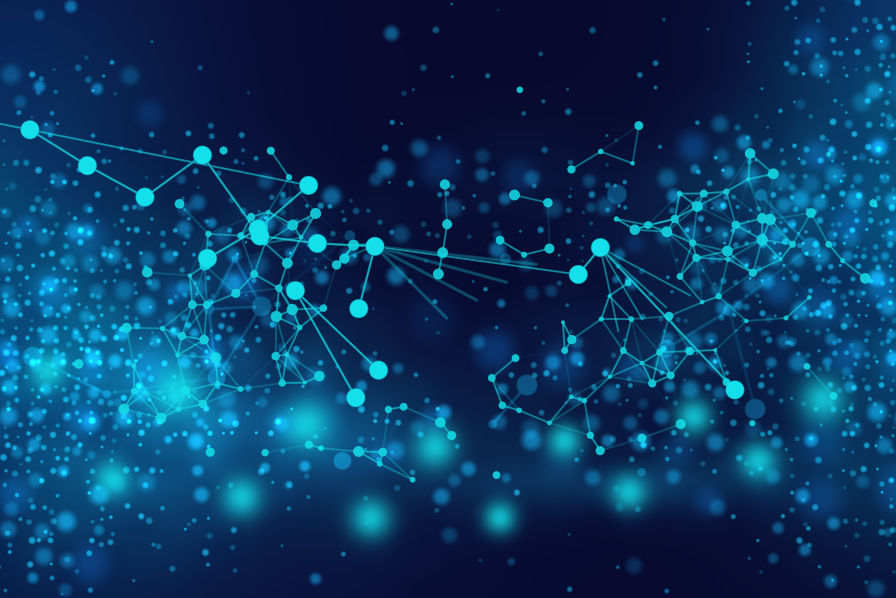
Write a Shadertoy shader that draws this background.

```glsl
#define NAVY vec3(0.03, 0.035, 0.18)
#define BLUE vec3(0.03, 0.36, 0.58)
#define TEAL vec3(0.03, 0.42, 0.48)
#define CYAN vec3(0.08, 0.88, 0.92)
#define MESH_CELLS 21.0
#define LINE_WIDTH 0.0011
#define HUB_RADIUS 0.0155
#define GLOW_COUNT 13
#define PI 3.14159

float hash(vec2 c) { return fract(sin(dot(c, vec2(127.1, 311.7))) * 43758.5453); }
vec2 hash2(vec2 c) { return vec2(hash(c), hash(c + 37.4)); }

float noise(vec2 p) {
    vec2 c = floor(p), f = fract(p);
    f = f * f * (3.0 - 2.0 * f);
    return mix(mix(hash(c), hash(c + vec2(1, 0)), f.x),
               mix(hash(c + vec2(0, 1)), hash(c + 1.0), f.x), f.y);
}

float blob(vec2 p, vec2 center, vec2 size) {
    vec2 d = (p - center) / size;
    return exp(-dot(d, d));
}

float disc(vec2 p, vec2 center, float radius, float blur) {
    return 1.0 - smoothstep(radius - blur, radius + blur, length(p - center));
}

float link(vec2 p, vec2 a, vec2 b, float width) {
    vec2 d = b - a, q = p - a;
    float t = clamp(dot(q, d) / max(dot(d, d), 1e-5), 0.0, 1.0);
    float blur = max(width, 1.0 / iResolution.y);
    return 1.0 - smoothstep(width - 0.5 * blur, width + blur, length(q - t * d));
}

// Hazy crowds at both sides
float sides(vec2 p) {
    return blob(p, vec2(0.0, 0.42), vec2(0.29, 0.36))
         + blob(p, vec2(1.53, 0.56), vec2(0.25, 0.43));
}

// Where the fine mesh is woven
float clusters(vec2 p) {
    return blob(p, vec2(0.47, 0.59), vec2(0.17, 0.11))
         + blob(p, vec2(0.34, 0.37), vec2(0.17, 0.11))
         + blob(p, vec2(1.06, 0.38), vec2(0.17, 0.12))
         + blob(p, vec2(1.22, 0.60), vec2(0.17, 0.15))
         + 0.7 * blob(p, vec2(0.90, 0.68), vec2(0.14, 0.09))
         + 0.7 * blob(p, vec2(0.62, 0.25), vec2(0.10, 0.07));
}

// Scattered dots, one per grid cell
float dots(vec2 p, float cells, float seed, float size, float blur, float spread) {
    float sum = 0.0;
    for (int i = 0; i < 9; i++) {
        vec2 c = floor(p * cells) + vec2(i % 3, i / 3) - 1.0;
        vec2 h = hash2(c + seed);
        vec2 center = (c + 0.15 + 0.7 * h) / cells;
        float middle = blob(center, vec2(0.75, 0.42), vec2(0.7, 0.3));
        float chance = sides(center) + spread * (0.05 + 0.3 * middle + clusters(center));
        float radius = size / cells * (0.4 + 0.6 * hash(c + seed + 9.0));
        float shown = step(hash(c + seed + 5.0), chance) * (0.35 + 0.65 * h.y);
        sum += shown * disc(p, center, radius, max(radius * blur, 0.7 / iResolution.y));
    }
    return sum;
}

// Jittered nodes joined to their neighbours
float mesh(vec2 p, float cells, float seed, float width, float size) {
    vec2 node[9];
    float shown[9];
    float sum = 0.0;
    for (int i = 0; i < 9; i++) {
        vec2 c = floor(p * cells) + vec2(i % 3, i / 3) - 1.0;
        node[i] = (c + 0.05 + 0.9 * hash2(c + seed)) / cells;
        shown[i] = step(hash(c + seed + 3.0), clusters(node[i]));
        float radius = size * (0.35 + 0.75 * hash(c + seed + 8.0));
        sum += shown[i] * disc(p, node[i], radius, max(width, 0.7 / iResolution.y));
    }
    for (int i = 0; i < 13; i++) {
        int k = (i - 9) * 2 + 1;
        int a = i < 9 ? i : k;
        int b = i < 9 ? 4 : k == 1 ? 3 : k == 3 ? 7 : k == 7 ? 5 : 1;
        float near = 1.0 - smoothstep(0.9, 1.9, length(node[a] - node[b]) * cells);
        sum += 0.7 * near * shown[a] * shown[b] * link(p, node[a], node[b], width);
    }
    return min(sum, 1.0);
}

// Swaying chain of large nodes from a to b
float strand(vec2 p, vec2 a, vec2 b, float count, float sway) {
    float cover = 0.0;
    vec2 last = a;
    for (float i = 0.0; i <= count; i++) {
        vec2 node = mix(a, b, i / count);
        node.y -= sway * sin(PI * i * i / count);
        cover = max(cover, disc(p, node, HUB_RADIUS, 1.0 / iResolution.y));
        cover = max(cover, 0.75 * link(p, last, node, LINE_WIDTH * 1.2));
        last = node;
    }
    return cover;
}

void mainImage(out vec4 fragColor, in vec2 fragCoord) {
    vec2 p = fragCoord / iResolution.y;
    float cloud = 0.6 * noise(p * 7.0) + 0.4 * noise(p * 17.0 + 4.0);
    // Deep backdrop and haze
    float band = blob(p, vec2(0.40, 0.29), vec2(0.36, 0.17)) + blob(p, vec2(1.08, 0.21), vec2(0.27, 0.06));
    float corners = blob(p, vec2(0.0, 0.9), vec2(0.35, 0.4)) + blob(p, vec2(1.5, 1.0), vec2(0.2, 0.3));
    vec3 color = NAVY + BLUE * (0.25 * corners + 0.14 * blob(p, vec2(0.2, 0.0), vec2(0.5, 0.3)));
    color = mix(color, mix(BLUE, TEAL, 0.5 * cloud), min(sides(p), 1.0) * (0.5 + 0.6 * cloud));
    color += TEAL * (band * (0.1 + 0.7 * cloud) + 0.4 * min(clusters(p), 1.0) * cloud);
    // Blurred dots and distant threads
    color += BLUE * 0.4 * dots(p, 9.0, 11.0, 0.32, 0.8, 0.5);
    color += mix(BLUE, CYAN, 0.6) * 0.5 * dots(p, 22.0, 23.0, 0.33, 0.6, 0.6);
    color += CYAN * 0.5 * dots(p, 50.0, 41.0, 0.27, 0.5, 0.25);
    color += TEAL * 0.5 * mesh(p, 8.0, 61.0, 0.002, 0.016);
    // Soft lights along the lower wave
    for (int i = 0; i < GLOW_COUNT; i++) {
        float k = float(i);
        vec2 center = vec2(0.08 + 0.108 * k, 0.24 + 0.09 * exp(-0.06 * k) * cos(PI * k) + 0.05 * cos(0.5 * k));
        float radius = 0.026 + 0.012 * hash(vec2(k, 2.0));
        color = mix(color, CYAN, 0.8 * blob(p, center, vec2(radius)));
    }
    // Fine mesh, main strands and fans of rays
    color = mix(color, CYAN, 0.85 * mesh(p, MESH_CELLS, 17.0, LINE_WIDTH, 0.0085));
    vec2 knot = vec2(0.627, 0.588), peak = vec2(0.516, 0.69), heart = vec2(0.494, 0.514);
    vec2 east = vec2(0.967, 0.541), crest = vec2(1.004, 0.586);
    float hubs = strand(p, vec2(0.05, 0.783), knot, 6.0, 0.055);
    hubs = max(hubs, strand(p, vec2(0.347, 0.568), peak, 2.0, 0.012));
    hubs = max(hubs, strand(p, heart, vec2(0.595, 0.335), 1.0, 0.0));
    hubs = max(hubs, strand(p, heart, vec2(0.633, 0.381), 1.0, 0.0));
    hubs = max(hubs, strand(p, knot, vec2(0.6, 0.484), 1.0, 0.0));
    hubs = max(hubs, strand(p, east, crest, 1.0, 0.0));
    hubs = max(hubs, strand(p, crest, vec2(1.229, 0.348), 1.0, 0.0));
    hubs = max(hubs, 0.6 * link(p, knot, east, LINE_WIDTH));
    hubs = max(hubs, 0.6 * link(p, vec2(0.0, 0.793), peak, LINE_WIDTH));
    for (float k = 0.0; k < 4.0; k++) {
        hubs = max(hubs, 0.3 * link(p, knot, knot + vec2(0.12 + 0.05 * k, 0.03 * k - 0.12), 0.002));
        hubs = max(hubs, 0.5 * link(p, crest, crest + vec2(0.03 + 0.04 * k, 0.02 * k - 0.14), LINE_WIDTH));
    }
    fragColor = vec4(min(mix(color, CYAN, hubs), 1.0), 1.0);
}
```
